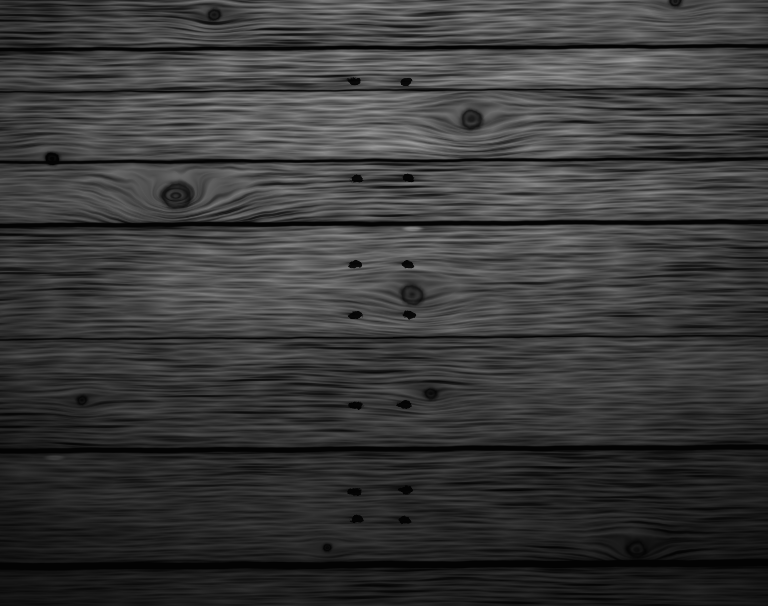
This texture is drawn by a Shadertoy shader. Its source:

```glsl
// Eight dark weathered planks with ragged seams, knots and paired nail holes.
// Grain is a height coordinate bent around the knots, then drawn as stretched
// cellular fibres and thin sine growth lines. Lengths are in canvas heights.

// Seam height, half width; from top to bottom
const vec2 SEAMS[7] = vec2[7](
    vec2(.921, .0030), vec2(.851, .0012), vec2(.735, .0024), vec2(.631, .0036),
    vec2(.443, .0012), vec2(.259, .0040), vec2(.068, .0056));

// Knot centre, radius, lift of the grain (low lift = dark dead knot)
const vec4 KNOTS[10] = vec4[10](
    vec4(.353, .977, .009, 0.8), vec4(1.115, .996, .009, 0.6),
    vec4(.777, .802, .015, 1.5), vec4(.086, .741, .010, 0.0),
    vec4(.290, .678, .021, 3.4), vec4(.680, .513, .016, 1.1),
    vec4(.711, .350, .009, 0.8), vec4(.135, .342, .007, 0.8),
    vec4(.540, .097, .006, 0.4), vec4(1.051, .090, .014, 2.2));

const float NAIL_ROWS[7] = float[7](.866, .705, .563, .480, .332, .190, .142);
const vec2 NAIL_COLUMNS = vec2(.588, .671);
const vec2 CHIPS[2] = vec2[2](vec2(.090, .2475), vec2(.681, .6225));

vec2 hash2(vec2 c) {
    return fract(sin(vec2(dot(c, vec2(127.1, 311.7)), dot(c, vec2(269.5, 183.3)))) * 43758.5);
}

// Cellular noise: distance to the nearest scattered point
float cells(vec2 p) {
    vec2 base = floor(p);
    float nearest = 2.0;
    for (int j = -1; j <= 1; j++)
        for (int i = -1; i <= 1; i++) {
            vec2 cell = base + vec2(i, j);
            nearest = min(nearest, length(cell + hash2(cell) - p));
        }
    return nearest;
}

// Layered sines, about -1 to 1
float waves(vec2 p) {
    float sum = 0.0, amp = 0.5;
    for (int i = 0; i < 4; i++) {
        sum += amp * sin(p.x + 1.7 * sin(p.y));
        p = mat2(.8, -.6, .6, .8) * p * 1.9 + 2.3;
        amp *= 0.55;
    }
    return sum;
}

float plankIndex(float y) {
    float index = 0.0;
    for (int i = 0; i < 7; i++) index += step(y, SEAMS[i].x);
    return index;
}

// Height coordinate followed by the grain; knots part it and lift it into rings
float grainHeight(vec2 p, float plank) {
    float g = p.y + 0.005 * waves(vec2(p.x * 5.0 + plank * 7.3, p.y * 12.0));
    for (int i = 0; i < 10; i++) {
        vec4 k = KNOTS[i];
        vec2 d = (p - k.xy) / k.z;
        float same = 1.0 - step(0.5, abs(plankIndex(k.y) - plank));
        float r = length(d * vec2(.28, .50)) * (1.0 + 0.15 * waves(d * 0.5 + k.xy * 40.0));
        float part = 0.65 * d.y * exp(-dot(d * d, vec2(.035, .09)));
        g += same * k.z * (k.w * exp(-r) - part);
    }
    return g;
}

// Brightness factor of bare wood
float woodTone(vec2 p, float g, float plank) {
    vec2 seed = hash2(vec2(plank, 4.0)) * 50.0;
    float fibre = cells(vec2(p.x * 15.0, g * 190.0) + seed) - 0.47;
    float coarse = cells(vec2(p.x * 3.6, g * 80.0) + seed);
    float patches = waves(vec2(p.x * 3.6, p.y * 11.0) + seed);
    float freq = mix(560.0, 720.0, hash2(seed).x);
    float phase = g * freq + 2.6 * waves(vec2(p.x * 5.0, g * 18.0) + seed);
    float line = pow(0.5 + 0.5 * sin(phase), 2.5) - 0.33;
    float crack = smoothstep(0.24, 0.08, coarse) * smoothstep(0.5, -0.5, patches);
    float tone = 1.02 + 0.68 * fibre + 0.42 * (coarse - 0.47) + 0.22 * patches;
    tone -= (0.30 - 0.12 * patches) * line;
    tone += 0.14 * (hash2(seed + 3.0).y - 0.5);
    return max(tone, 0.1) * (1.0 - 0.6 * crack);
}

float knotShade(vec2 p, vec4 k, float px) {
    vec2 d = (p - k.xy) / k.z;
    float soft = px / k.z;
    float r = length(d * vec2(0.9, 1.0)) + 0.14 * waves(d * 1.5 + k.xy * 30.0);
    float body = smoothstep(1.0 + soft, 1.0 - soft, r);
    float rim = exp(-pow((r - 1.0) / (0.15 + soft), 2.0));
    float dark = mix(0.92, 0.42, clamp(k.w, 0.0, 1.0)) + 0.1 * sin(r * 9.0);
    float stain = 0.35 * exp(-length(d * vec2(.35, .7)));
    return (1.0 - body * dark) * (1.0 - 0.4 * rim) * (1.0 - stain);
}

// Torn nail hole with a stain smeared along the grain
float nailShade(vec2 p, vec2 centre, float px) {
    vec2 d = p - centre;
    float r = length(d / vec2(.0105, .0064)) + 0.3 * waves(d * 260.0 + centre * 90.0);
    float hole = smoothstep(1.0 + px * 90.0, 1.0 - px * 90.0, r);
    float stain = exp(-length((d + vec2(.009, -.003)) / vec2(.014, .003)));
    return (1.0 - 0.9 * hole) * (1.0 - 0.65 * stain);
}

void mainImage(out vec4 fragColor, in vec2 fragCoord) {
    float px = 1.0 / iResolution.y;
    vec2 uv = fragCoord / iResolution.xy;
    vec2 p = fragCoord * px;
    p.y -= 0.006 * (uv.x - 0.5);             // planks tilt slightly

    float plank = plankIndex(p.y);
    float tone = woodTone(p, grainHeight(p, plank), plank);

    for (int i = 0; i < 10; i++) tone *= knotShade(p, KNOTS[i], px);
    for (int i = 0; i < 14; i++) {
        vec2 nail = vec2(NAIL_COLUMNS[i % 2], NAIL_ROWS[i / 2]);
        nail += (hash2(nail * 90.0) - 0.5) * vec2(.008, .004);
        tone *= nailShade(p, nail, px);
    }
    for (int i = 0; i < 2; i++)              // pale splinters
        tone += 0.9 * exp(-pow(length((p - CHIPS[i]) / vec2(.016, .004)), 4.0));

    // Seams: ragged black gaps with soft shade
    for (int i = 0; i < 7; i++) {
        float d = p.y - SEAMS[i].x + 0.0011 * waves(vec2(p.x * 30.0, float(i) * 5.0));
        float edge = abs(d) - SEAMS[i].y;
        tone *= 1.0 - 0.35 * exp(-max(edge, 0.0) / 0.005);
        tone *= mix(0.05, 1.0, smoothstep(-px, px, edge));
    }

    // Light falls from the top centre
    vec2 off = (uv - vec2(0.52, 0.66)) * vec2(1.0, 0.75);
    float light = mix(0.155, 0.35, smoothstep(0.0, 0.9, uv.y)) * (1.17 - 1.6 * dot(off, off));
    fragColor = vec4(vec3(clamp(light * tone, 0.01, 0.6)), 1.0);
}
```
